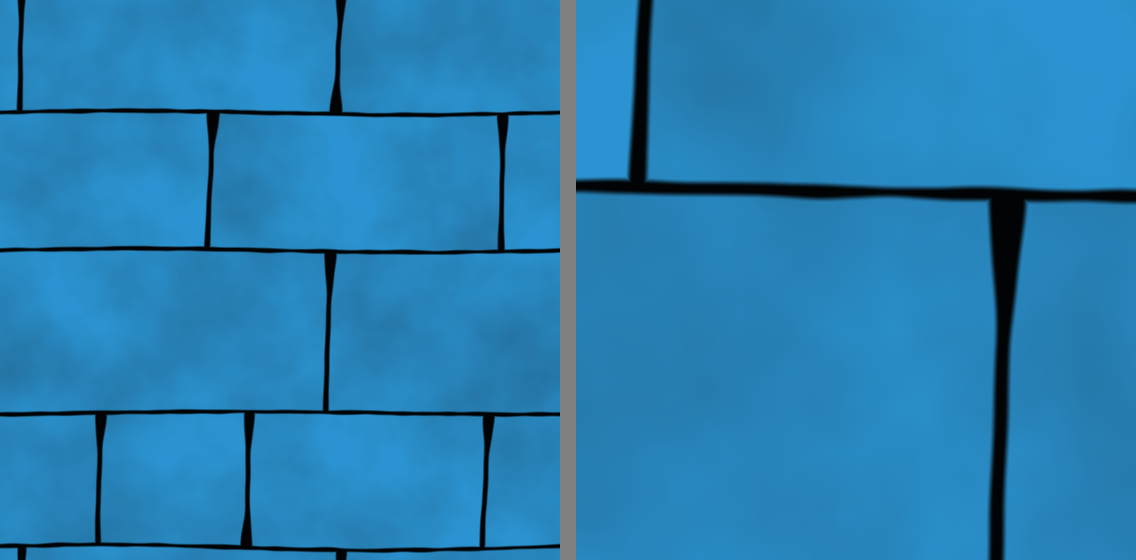
Left, the full canvas; right, a detail of the centre.
This texture is drawn by a three.js fragment shader. Its source:

```glsl
// Blue stone wall: four uneven courses of blocks with tapering black joints.
varying vec2 vUv;

const float TAU = 6.283185;
const vec3 STONE_LIGHT = vec3(0.168, 0.578, 0.820);
const vec3 STONE_DARK = vec3(0.138, 0.445, 0.625);
const vec3 GAP_COLOR = vec3(0.004, 0.012, 0.018);

// Bed joints, top to bottom: height, sag depth and where the sag is lowest.
const vec4 BED_Y = vec4(0.7985, 0.5527, 0.2626, 0.0222);
const vec4 BED_SAG = vec4(0.0038, 0.0036, 0.0025, 0.0050);
const vec4 BED_PHASE = vec4(0.73, 0.74, 0.93, 0.68);
const float BED_HALF = 0.0035;

// Upright joints, one per line: foot x, head x, foot half width, head half width.
const mat4 UPPER_JOINTS = mat4(
  0.035, 0.039, 0.0050, 0.0080,
  0.599, 0.610, 0.0115, 0.0095,
  0.370, 0.381, 0.0055, 0.0115,
  0.895, 0.898, 0.0060, 0.0100);
const mat4 LOWER_JOINTS = mat4(
  0.582, 0.590, 0.0050, 0.0110,
  0.174, 0.180, 0.0050, 0.0105,
  0.440, 0.445, 0.0105, 0.0095,
  0.861, 0.873, 0.0050, 0.0105);
const vec4 UPPER_ROW = vec4(0.0, 0.0, 1.0, 1.0);
const vec4 LOWER_ROW = vec4(2.0, 3.0, 3.0, 3.0);
const float WAIST_HALF = 0.0042;
const float FLARE = 0.32;       // share of the joint height that widens
const float WOBBLE = 0.0022;
const float SOFTNESS = 0.0023;

const float CLOUD_FREQ = 4.0;
const float CLOUD_CONTRAST = 1.05;
const float CLOUD_BIAS = 0.62;

vec2 gradientAt(vec2 cell, float period, float seed) {
  cell = mod(cell, period);
  float h = fract(sin(dot(cell, vec2(127.1, 311.7)) + seed * 17.3) * 43758.5);
  return vec2(cos(h * TAU), sin(h * TAU));
}

// Gradient noise that repeats after the given period.
float noise(vec2 p, float period, float seed) {
  vec2 i = floor(p);
  vec2 f = p - i;
  vec2 u = f * f * f * (f * (f * 6.0 - 15.0) + 10.0);
  vec2 e = vec2(1.0, 0.0);
  float a = dot(gradientAt(i, period, seed), f);
  float b = dot(gradientAt(i + e.xy, period, seed), f - e.xy);
  float c = dot(gradientAt(i + e.yx, period, seed), f - e.yx);
  float d = dot(gradientAt(i + e.xx, period, seed), f - e.xx);
  return mix(mix(a, b, u.x), mix(c, d, u.x), u.y);
}

float clouds(vec2 p, float seed) {
  float sum = 0.0;
  float amp = 0.75;
  float freq = CLOUD_FREQ;
  for (int i = 0; i < 5; i++) {
    sum += amp * noise(p * freq, freq, seed + float(i));
    freq *= 2.0;
    amp *= 0.52;
  }
  return sum;
}

// Signed distance to one upright joint; x is its offset-free position, t its height.
float jointDistance(float x, float t, vec4 joint) {
  float halfWidth = WAIST_HALF
    + (joint.z - WAIST_HALF) * smoothstep(FLARE, 0.0, t)
    + (joint.w - WAIST_HALF) * smoothstep(1.0 - FLARE, 1.0, t);
  return abs(x - mix(joint.x, joint.y, t)) - halfWidth;
}

void main() {
  vec2 p = vUv;

  // Find the course and its wavy lower and upper beds.
  vec4 bottoms = BED_Y - BED_SAG * cos(TAU * (p.x - BED_PHASE));
  bottoms += 0.0015 * noise(p * 16.0, 16.0, 3.0);
  float y = p.y + step(p.y, bottoms.w);
  vec4 tops = vec4(bottoms.w + 1.0, bottoms.xyz);
  vec4 inRow = step(bottoms, vec4(y)) * (1.0 - step(tops, vec4(y)));
  float row = dot(inRow, vec4(0.0, 1.0, 2.0, 3.0));
  float bottom = dot(inRow, bottoms);
  float top = dot(inRow, tops);
  float t = (y - bottom) / max(top - bottom, 0.01);

  float bedHalf = BED_HALF + 0.0018 * noise(p * 24.0, 24.0, 8.0);
  float gap = min(y - bottom, top - y) - bedHalf;

  // Add this course's upright joints and count those to the left.
  float x = p.x + WOBBLE * noise(p * 18.0, 18.0, 5.0);
  float passed = 0.0;
  float total = 0.0;
  for (int i = 0; i < 4; i++) {
    vec4 upper = UPPER_JOINTS[i];
    vec4 lower = LOWER_JOINTS[i];
    bool isUpper = row < 1.5;
    vec4 joint = isUpper ? upper : lower;
    float jointRow = isUpper ? UPPER_ROW[i] : LOWER_ROW[i];
    if (abs(jointRow - row) < 0.5) {
      gap = min(gap, jointDistance(x, t, joint));
      passed += step(mix(joint.x, joint.y, t), x);
      total += 1.0;
    }
  }

  // Each block gets its own cloudy stain.
  float block = mod(passed, max(total, 1.0));
  float stain = clouds(p, row * 7.0 + block * 2.3);
  vec3 stone = mix(STONE_DARK, STONE_LIGHT, clamp(CLOUD_BIAS + CLOUD_CONTRAST * stain, 0.0, 1.0));

  gl_FragColor = vec4(mix(GAP_COLOR, stone, smoothstep(-SOFTNESS, SOFTNESS, gap)), 1.0);
}
```
